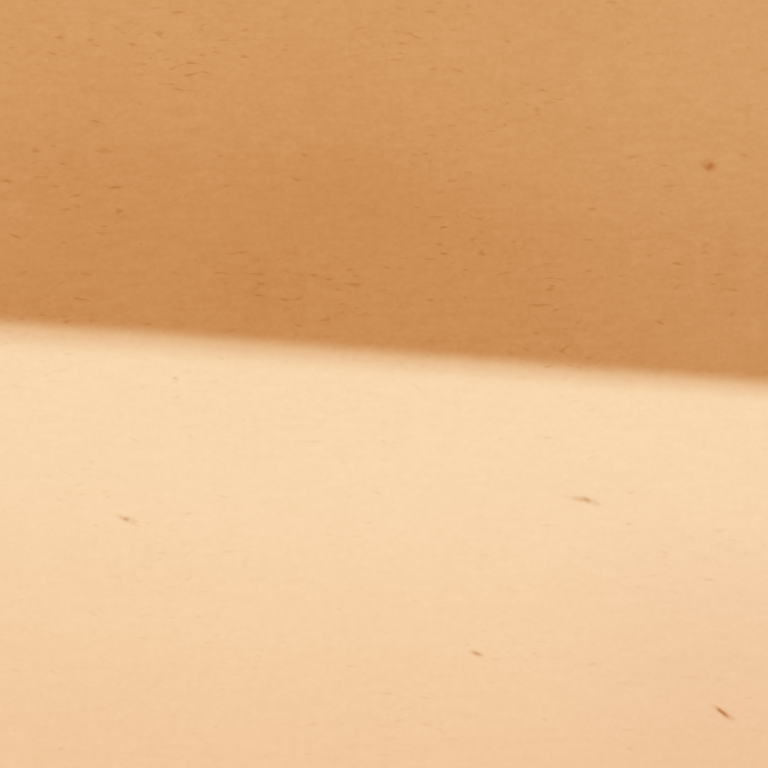
Write a WebGL 1 fragment shader that draws this texture.

```glsl
precision highp float;
// Warm grained surface: a tan shaded band above a soft sloping edge, pale cream below.

uniform vec2 u_resolution;

vec2 hash2(vec2 p) {
  vec3 q = fract(vec3(p.xyx) * vec3(0.1031, 0.1030, 0.0973));
  q += dot(q, q.yzx + 33.33);
  return fract((q.xx + q.yz) * q.zy);
}

float gradDot(vec2 cell, vec2 offset) {
  return dot(hash2(cell) * 2.0 - 1.0, offset);
}

// Gradient noise, roughly -0.7 to 0.7
float gradNoise(vec2 p) {
  vec2 i = floor(p);
  vec2 f = fract(p);
  vec2 w = f * f * f * (f * (f * 6.0 - 15.0) + 10.0);
  vec2 e = vec2(1.0, 0.0);
  float low = mix(gradDot(i, f), gradDot(i + e.xy, f - e.xy), w.x);
  float high = mix(gradDot(i + e.yx, f - e.yx), gradDot(i + e.xx, f - e.xx), w.x);
  return mix(low, high, w.y);
}

float fbm(vec2 p) {
  float sum = 0.0;
  float amp = 0.5;
  for (int i = 0; i < 4; i++) {
    sum += amp * gradNoise(p);
    p = p * 2.03 + 17.3;
    amp *= 0.5;
  }
  return sum;
}

// Soft elongated speck, slope in canvas units
float speck(vec2 p, vec2 center, vec2 radius, float slope) {
  vec2 d = p - center;
  d.y -= slope * d.x;
  d /= radius;
  return exp(-dot(d, d));
}

// Sparse fibres, one candidate in each cell of a grid
float fibres(vec2 p, vec2 grid, float density) {
  vec2 cell = floor(p * grid);
  vec2 place = hash2(cell + 7.0);
  vec2 kind = hash2(cell + 91.0);
  vec2 center = (cell + 0.3 + 0.4 * place) / grid;
  vec2 radius = vec2(mix(0.002, 0.008, kind.y), 0.0018);
  float mark = speck(p, center, radius, place.x * 0.6 - 0.4);
  return mark * step(kind.x, density) * (0.4 + 0.6 * place.y);
}

vec3 shadedColor(vec2 p, float height) {
  vec3 c = mix(vec3(0.797, 0.557, 0.334), vec3(0.834, 0.611, 0.392),
               smoothstep(0.0, 0.42, height));
  float darkPatch = speck(p, vec2(0.40, 0.76), vec2(0.24, 0.16), -0.1);
  c -= vec3(0.012, 0.018, 0.022) * darkPatch;
  return c + vec3(0.004, 0.010, 0.016) * smoothstep(0.5, 1.0, p.x);
}

vec3 litColor(vec2 p, float depth) {
  vec3 c = mix(vec3(0.977, 0.846, 0.685), vec3(0.948, 0.786, 0.618),
               smoothstep(0.10, 0.60, depth));
  float lowerRight = smoothstep(0.5, 1.05, p.x) * smoothstep(0.02, 0.3, depth);
  return c - vec3(0.016, 0.024, 0.016) * lowerRight;
}

// Light falling across the edge: a firm rise followed by a softer tail
float edgeLight(float height, float rise, float tail) {
  float firm = 1.0 - smoothstep(-rise, rise, height);
  float soft = 1.0 - smoothstep(-tail, rise, height);
  return mix(firm, soft, 0.6);
}

void main() {
  vec2 p = gl_FragCoord.xy / u_resolution;

  // Sloping boundary with a slight waver
  float edgeY = 0.583 - 0.079 * p.x + 0.002 * gradNoise(vec2(p.x * 7.0, 3.0));
  edgeY += 0.0015 * gradNoise(p * vec2(45.0, 20.0));
  float height = p.y - edgeY;
  float lit = edgeLight(height, 0.011, mix(0.044, 0.034, p.x));
  vec3 color = mix(shadedColor(p, max(height, 0.0)),
                   litColor(p, max(-height, 0.0)), lit);
  float shade = 1.0 - lit;

  // Broad mottling, horizontal grain and fine tooth
  float mottle = fbm(p * vec2(5.0, 8.0));
  float grain = fbm(p * vec2(28.0, 80.0) + 40.0);
  vec2 warped = p + 0.004 * vec2(gradNoise(p * 40.0), gradNoise(p * 40.0 + 9.0));
  float tooth = gradNoise(warped * vec2(95.0, 125.0)) + 0.8 * gradNoise(warped * 210.0);
  color += mottle * mix(0.014, 0.026, shade) * vec3(0.7, 1.0, 1.1);
  color += grain * mix(0.018, 0.036, shade) * vec3(0.8, 1.0, 1.1);
  color += tooth * mix(0.012, 0.019, shade) * vec3(0.85, 1.0, 1.05);

  // Broken streaks and scattered fibres
  float streak = smoothstep(0.18, 0.55, gradNoise(warped * vec2(55.0, 150.0) + 11.0));
  streak *= smoothstep(-0.1, 0.3, gradNoise(p * vec2(6.0, 10.0) + 5.0));
  float marks = streak * mix(0.22, 0.55, shade);
  marks += fibres(warped, vec2(19.0, 27.0), 0.22) * mix(0.4, 0.6, shade);
  color -= marks * vec3(0.08, 0.11, 0.12);

  // Stronger isolated flecks, broken along their length
  float fleck = speck(warped, vec2(0.924, 0.784), vec2(0.007, 0.0055), 0.0);
  fleck += speck(warped, vec2(0.621, 0.148), vec2(0.006, 0.003), -0.2);
  fleck += speck(warped, vec2(0.942, 0.072), vec2(0.010, 0.003), -0.6);
  fleck += 0.7 * speck(warped, vec2(0.760, 0.349), vec2(0.016, 0.003), -0.2);
  fleck += 0.6 * speck(warped, vec2(0.165, 0.325), vec2(0.011, 0.003), -0.3);
  fleck *= 0.8 + 0.9 * gradNoise(p * vec2(120.0, 90.0) + 3.0);
  color -= fleck * vec3(0.17, 0.25, 0.27);

  gl_FragColor = vec4(clamp(color, 0.0, 1.0), 1.0);
}
```
